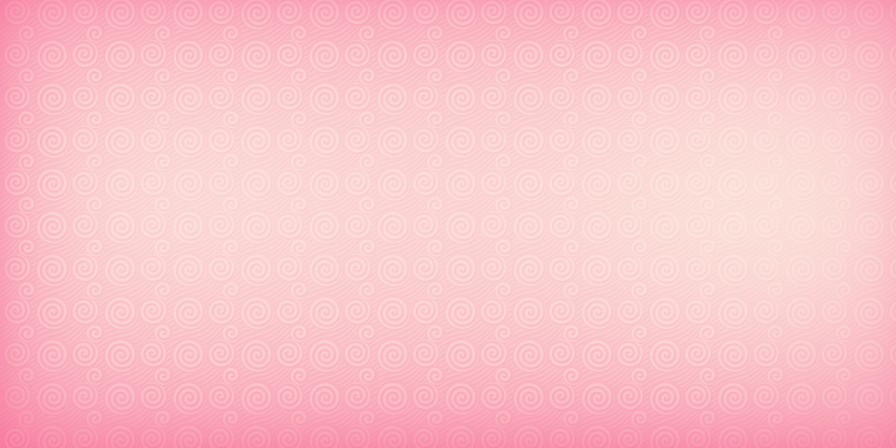
A Shadertoy shader for this background:

```glsl
const float TAU = 6.2831853;
const vec3 CREAM = vec3(0.985, 0.895, 0.860);
const vec3 ROSE = vec3(0.970, 0.470, 0.620);
const vec3 HIGHLIGHT = vec3(1.0, 0.930, 0.900);

// Repeating curl layout, in units of canvas height
const vec2 CELL = vec2(0.152, 0.0955);
const vec2 ANCHOR = vec2(0.727, 0.589);

vec2 hashGradient(vec2 p) {
    float h = fract(sin(dot(p, vec2(127.1, 311.7))) * 43758.5);
    return vec2(cos(TAU * h), sin(TAU * h));
}

float gradientNoise(vec2 p) {
    vec2 i = floor(p), f = fract(p);
    vec2 u = f * f * f * (f * (f * 6.0 - 15.0) + 10.0);
    float a = dot(hashGradient(i), f);
    float b = dot(hashGradient(i + vec2(1, 0)), f - vec2(1, 0));
    float c = dot(hashGradient(i + vec2(0, 1)), f - vec2(0, 1));
    float d = dot(hashGradient(i + vec2(1, 1)), f - vec2(1, 1));
    return mix(mix(a, b, u.x), mix(c, d, u.x), u.y);
}

float glow(vec2 p, vec2 center, vec2 spread) {
    vec2 q = (p - center) / spread;
    return exp(-dot(q, q));
}

float stroke(float dist, float halfWidth, float aa) {
    return 1.0 - smoothstep(halfWidth - aa, halfWidth + aa, dist);
}

vec2 repeatAround(vec2 p, vec2 center, vec2 cell) {
    return (fract((p - center) / cell + 0.5) - 0.5) * cell;
}

// Archimedean coil clipped to a disc
float spiral(vec2 p, float radius, float pitch, float turn, float aa) {
    float r = length(p);
    float phase = r / pitch - atan(p.y, p.x) / TAU + turn;
    float dist = abs(fract(phase) - 0.5) * pitch;
    return stroke(dist, pitch * 0.25, aa) * stroke(r, radius, aa);
}

// Curls, with swept strokes filling the gaps between them
float ornament(vec2 p, float aa) {
    vec2 large = repeatAround(p, ANCHOR, CELL);
    vec2 medium = repeatAround(p, ANCHOR + vec2(0.069, 0.004), CELL);
    vec2 small = repeatAround(p, ANCHOR + vec2(0.094, -0.046), CELL);

    float nearSmall = stroke(length(small), 0.022, aa);
    float curls = spiral(large, 0.037, 0.0125, 0.35, aa);
    curls = max(curls, spiral(medium, 0.031, 0.0120, 0.1, aa));
    curls = mix(curls, spiral(small, 0.020, 0.0125, 0.6, aa), nearSmall);

    float gap = smoothstep(0.038, 0.042, length(large))
              * smoothstep(0.032, 0.036, length(medium))
              * smoothstep(0.021, 0.025, length(small));
    float bend = 0.009 * sin(TAU * (p.x - ANCHOR.x) / CELL.x);
    float flow = p.y - 0.65 * p.x + bend + 0.006 * gradientNoise(p * 12.0);
    float pitch = 0.0115;
    float sweep = stroke(abs(fract(flow / pitch) - 0.5) * pitch, 0.0024, aa);
    return max(curls, sweep * gap * 0.55);
}

// Zero is cream, one is deep rose
float pinkness(vec2 uv) {
    float top = 0.44 * exp(-(1.0 - uv.y) / 0.14);
    float bottom = 0.62 * exp(-uv.y / 0.17);
    float left = 0.46 * exp(-uv.x / 0.058);
    float right = 0.22 * exp(-(1.0 - uv.x) / 0.045);
    float edges = 1.0 - (1.0 - top) * (1.0 - bottom) * (1.0 - left) * (1.0 - right);
    float light = 0.20 * glow(uv, vec2(0.87, 0.54), vec2(0.24, 0.36))
                + 0.13 * glow(uv, vec2(0.19, 0.56), vec2(0.22, 0.29))
                + 0.05 * glow(uv, vec2(0.52, 0.55), vec2(0.24, 0.26));
    return clamp(0.205 + edges - light, 0.0, 1.0);
}

void mainImage(out vec4 fragColor, in vec2 fragCoord) {
    vec2 uv = fragCoord / iResolution.xy;
    vec2 p = fragCoord / iResolution.y;
    float aa = 0.75 / iResolution.y;

    // Soft background light
    float pink = pinkness(uv);
    vec3 color = mix(CREAM, ROSE, pink);

    // Embossed ornament, fainter toward the edges and the right glow
    float lit = ornament(p, aa);
    float shade = ornament(p + vec2(-0.002, 0.003), aa);
    float fade = mix(1.0, 0.30, smoothstep(0.25, 0.85, pink));
    fade *= 1.0 - 0.35 * smoothstep(0.75, 0.95, uv.x);
    color = mix(color, HIGHLIGHT, 0.36 * fade * lit);
    color -= vec3(0.006, 0.024, 0.018) * fade * shade * (1.0 - lit);

    // Fine paper grain
    color += 0.006 * gradientNoise(p * 110.0);
    fragColor = vec4(clamp(color, 0.0, 1.0), 1.0);
}
```
